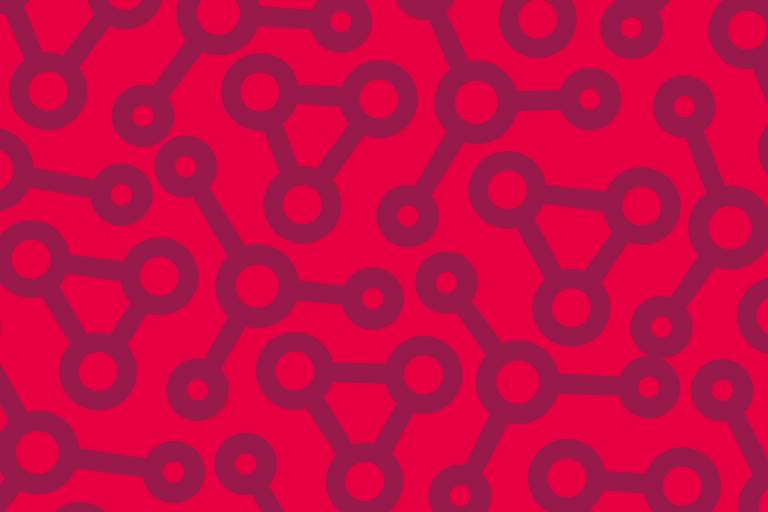
This pattern is drawn by a Shadertoy shader. Its source:

```glsl
// Flat pattern of ring-and-rod molecules: linked triangles and three-armed stars.

const float SPACING = 0.208;

vec2 hash2(vec2 p) {
    return fract(sin(vec2(dot(p, vec2(127.1, 311.7)), dot(p, vec2(269.5, 183.3)))) * 43758.55);
}

vec2 rotate(vec2 p, float a) {
    return vec2(cos(a) * p.x - sin(a) * p.y, sin(a) * p.x + cos(a) * p.y);
}

// Triangular lattice to plane
vec2 latticeToPlane(vec2 g) {
    return SPACING * vec2(g.x + 0.5 * g.y, 0.866 * g.y);
}

// Seven roles tile the lattice: 0 star hub, 1 2 4 its arms, 3 5 6 a triangle
int nodeRole(vec2 g) {
    return int(mod(g.x + 3.0 * g.y + 0.5, 7.0));
}

bool isArm(int role) {
    return role == 1 || role == 2 || role == 4;
}

// Lattice step to the node that this one is linked to
vec2 linkStep(int role) {
    if (role == 1) return vec2(-1, 0);
    if (role == 2) return vec2(1, -1);
    if (role == 3) return vec2(-1, 1);
    if (role == 4) return vec2(0, 1);
    if (role == 5) return vec2(1, 0);
    if (role == 6) return vec2(0, -1);
    return vec2(0);
}

// Lattice point spread from its molecule, jittered and gently warped
vec2 nodePosition(vec2 g) {
    int role = nodeRole(g);
    bool arm = isArm(role);
    vec2 inward = latticeToPlane(linkStep(role)) / SPACING;
    vec2 p = latticeToPlane(g);
    p -= arm ? 0.033 * inward : 0.02 * rotate(inward, -0.5236);
    p += (hash2(g) - 0.5) * (arm ? 0.05 : 0.024);
    return p + 0.025 * sin(4.0 * p.yx + vec2(0.6, 2.1));
}

// Outer and hole radius
vec2 ringRadii(int role) {
    if (role == 0) return vec2(0.082, 0.042);
    return isArm(role) ? vec2(0.061, 0.0205) : vec2(0.076, 0.038);
}

// Rod that narrows slightly towards a
float rodDistance(vec2 p, vec2 a, vec2 b) {
    vec2 ab = b - a;
    float t = clamp(dot(p - a, ab) / dot(ab, ab), 0.0, 1.0);
    return length(p - a - ab * t) - mix(0.018, 0.021, t);
}

void mainImage(out vec4 fragColor, in vec2 fragCoord) {
    vec2 p = rotate(fragCoord / iResolution.y, 0.09) + vec2(0.37, 0.22);

    // Nearest lattice point
    float row = p.y / (0.866 * SPACING);
    vec2 base = floor(vec2(p.x / SPACING - 0.5 * row, row) + 0.5);

    // Union of discs and rods, and union of holes
    float solid = 1.0, hole = 1.0;
    for (int j = -3; j <= 3; j++)
    for (int i = -3; i <= 3; i++) {
        vec2 g = base + vec2(i, j);
        int role = nodeRole(g);
        vec2 node = nodePosition(g);
        vec2 radii = ringRadii(role);
        float d = length(p - node);
        solid = min(solid, d - radii.x);
        hole = min(hole, d - radii.y);
        if (role != 0)
            solid = min(solid, rodDistance(p, node, nodePosition(g + linkStep(role))));
    }

    // Cut the holes and shade with a smooth edge
    float shape = max(solid, -hole);
    float edge = 0.7 / iResolution.y;
    vec3 crimson = vec3(0.90, 0.0, 0.26);
    vec3 plum = vec3(0.60, 0.10, 0.29);
    fragColor = vec4(mix(plum, crimson, smoothstep(-edge, edge, shape)), 1.0);
}
```
